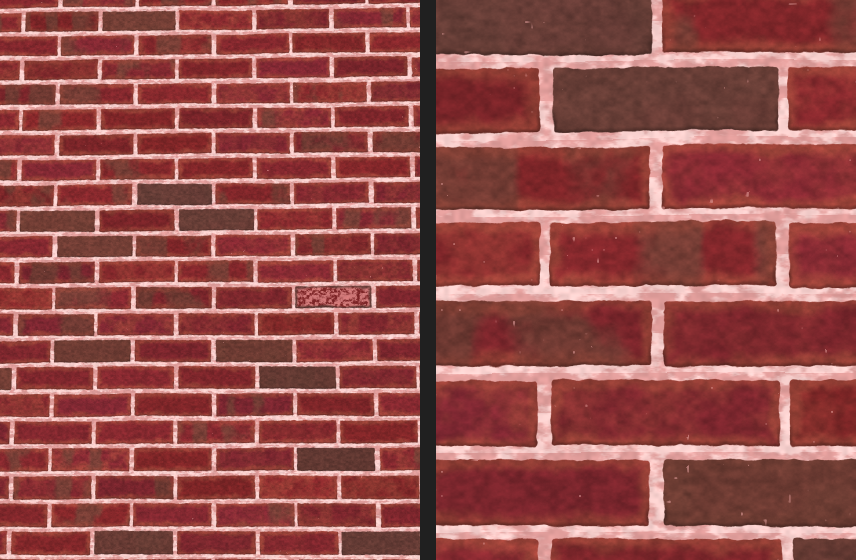
Left: the whole. Right: its middle third, enlarged.
A Shadertoy shader for this texture:

```glsl
// Running-bond wall of red and brown bricks with ragged pink mortar, seen slightly from below.

// Layout, in canvas widths, y measured down from the top edge
const float FIRST_BED = 0.0191;      // height of the first full bed joint
const float COURSE = 0.0573;         // course height at the top
const float COURSE_GROWTH = 0.000236;// quadratic growth of courses downwards
const float PITCH = 0.1825;          // brick pitch at the top
const float PITCH_GROWTH = 0.0112;   // pitch gained per unit of height
const float CENTRE_X = 0.5087;       // joint that stays upright
const float BOND_SHIFT = 0.47;       // offset of alternate courses
const float TILT = 0.0125;           // slope of the topmost courses
const float WALL_HEIGHT = 1.3333;
const vec2 JOINT = vec2(0.0098, 0.0112); // head and bed joint widths
const float CORNER = 0.0022;
const float RAGGED = 0.0034;         // roughness of brick edges

// Surface
const float BROWN_SHARE = 0.10;
const float FLASHED_SHARE = 0.36;
const vec2 BLEACHED_BRICK = vec2(1.0, 11.0); // column, course
const vec3 RED = vec3(0.505, 0.150, 0.155);
const vec3 WINE = vec3(0.495, 0.155, 0.195);
const vec3 RUST = vec3(0.605, 0.270, 0.220);
const vec3 BROWN = vec3(0.445, 0.250, 0.210);
const vec3 UMBER = vec3(0.350, 0.225, 0.205);
const vec3 MORTAR = vec3(0.885, 0.620, 0.610);
const vec3 MORTAR_LIT = vec3(0.990, 0.830, 0.820);

float hash(vec2 p) {
    vec3 q = fract(p.xyx * 0.1031);
    q += dot(q, q.yzx + 33.33);
    return fract((q.x + q.y) * q.z);
}

float noise(vec2 p) {
    vec2 i = floor(p), f = fract(p);
    f = f * f * (3.0 - 2.0 * f);
    return mix(mix(hash(i), hash(i + vec2(1, 0)), f.x),
               mix(hash(i + vec2(0, 1)), hash(i + vec2(1, 1)), f.x), f.y);
}

float fbm(vec2 p) {
    float sum = 0.0, amp = 0.5;
    for (int i = 0; i < 4; i++) {
        sum += amp * noise(p);
        p = p * 2.03 + 17.3;
        amp *= 0.5;
    }
    return sum / 0.9375;
}

float roundedBox(vec2 p, vec2 halfSize, float r) {
    vec2 q = abs(p) - halfSize + r;
    return length(max(q, 0.0)) + min(max(q.x, q.y), 0.0) - r;
}

// Fired clay; local is the place in the brick, d the distance to its edge
vec3 brickColor(vec2 p, vec2 local, vec2 id, float d) {
    vec2 seed = id + 40.0;
    float kind = hash(seed * 1.7 + 3.1), tone = hash(seed * 2.3 + 9.7);
    float flashed = step(hash(seed + 71.0), FLASHED_SHARE);
    float cloud = fbm(p * 45.0 + seed * 3.0);
    float grain = fbm(p * vec2(150.0, 190.0));

    // Red heart with a rusty rim
    float rim = smoothstep(-0.014, -0.002, d + (cloud - 0.5) * 0.016);
    float rust = max(rim * 0.85, smoothstep(0.5, 1.0, tone) * 0.65 * smoothstep(0.25, 0.7, cloud));
    vec3 col = mix(mix(RED, WINE, hash(seed + 23.0)), RUST, rust);

    // Upright kiln bands, and bricks that are brown throughout
    float band = noise(vec2(local.x * 32.0 + tone * 90.0, local.y * 8.0 + kind * 50.0));
    band = smoothstep(0.46, 0.72, band + (cloud - 0.5) * 0.3);
    col = mix(col, mix(BROWN, RUST, rim * 0.4), flashed * band * 0.85);
    vec3 dark = mix(BROWN, UMBER, smoothstep(0.5, 1.0, tone) * 0.8);
    col = mix(col, dark, step(kind, BROWN_SHARE) * 0.93);

    // Bleached face with sooty edges
    float bleached = float(all(equal(id, BLEACHED_BRICK)));
    vec3 salt = mix(UMBER, mix(RED, MORTAR, 0.65 * smoothstep(0.3, 0.65, grain)),
                    smoothstep(0.0, 0.008, -d + (cloud - 0.5) * 0.008));
    col = mix(col, salt, bleached * 0.85);

    // Grit, brick-to-brick brightness, shaded lower edge, pale crumbs
    col *= (0.80 + 0.40 * grain) * (0.94 + 0.12 * hash(seed + 5.0));
    col *= 1.0 - 0.28 * smoothstep(-0.004, 0.0, d) * smoothstep(0.0, 0.02, local.y);
    float crumb = smoothstep(0.93, 0.99, noise(p * 210.0 + 8.0)) * step(0.55, cloud);
    return mix(col, MORTAR, crumb * 0.6);
}

vec3 mortarColor(vec2 p, float fromBed) {
    float lit = fbm(p * vec2(70.0, 130.0) + 60.0) + fromBed * 30.0;
    vec3 col = mix(MORTAR, MORTAR_LIT, smoothstep(0.36, 0.68, lit));
    return col * (0.93 + 0.12 * noise(p * 240.0));
}

void mainImage(out vec4 fragColor, in vec2 fragCoord) {
    float px = 1.0 / iResolution.x;
    vec2 p = vec2(fragCoord.x, iResolution.y - fragCoord.y) * px;

    // Course and brick under this point, with perspective and slight waver
    float y = p.y + (p.x - 0.5) * TILT * (1.0 - p.y / WALL_HEIGHT);
    y += (noise(p * 9.0) - 0.5) * 0.003;
    float row = (sqrt(COURSE * COURSE + 4.0 * COURSE_GROWTH * (y - FIRST_BED)) - COURSE)
              / (2.0 * COURSE_GROWTH);
    float course = floor(row);
    vec2 cell = vec2(PITCH + PITCH_GROWTH * y, COURSE + 2.0 * COURSE_GROWTH * row);
    float along = (p.x - CENTRE_X) / cell.x + BOND_SHIFT * (1.0 - mod(course, 2.0));
    vec2 id = vec2(floor(along), course);
    vec2 local = (vec2(along, row) - id - 0.5) * cell;

    // Ragged brick outline, each laid a little off true
    vec2 wobble = vec2(hash(id + 61.0), hash(id + 83.0)) - 0.5;
    vec2 laid = local - wobble * vec2(0.003, 0.0015);
    laid.y += laid.x * (hash(id + 97.0) - 0.5) * 0.02;
    float d = roundedBox(laid, 0.5 * (cell - JOINT), CORNER);
    d += (fbm(p * 110.0) - 0.5) * RAGGED;

    float fromBed = row - floor(row + 0.5) < 0.0 ? 0.004 : -0.002;
    vec3 col = mix(brickColor(p, laid, id, d), mortarColor(p, fromBed),
                   smoothstep(-0.8 * px, 0.8 * px, d));
    fragColor = vec4(clamp(col, 0.0, 1.0), 1.0);
}
```
